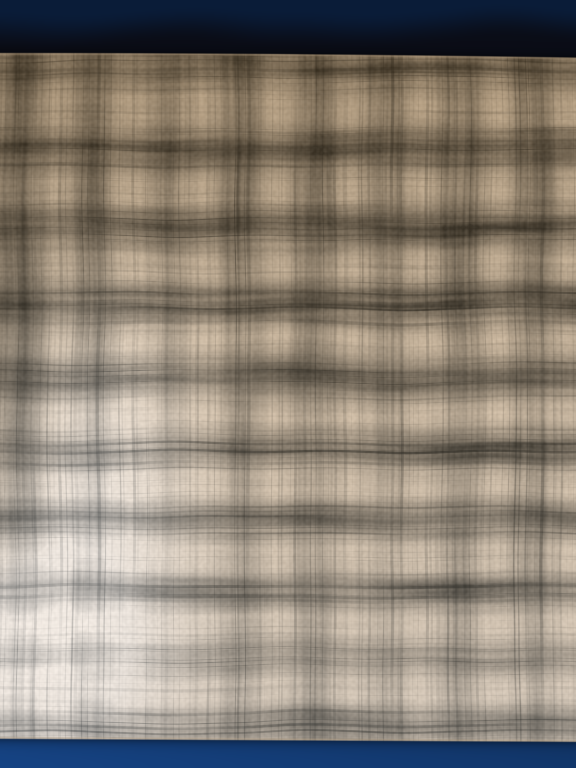
A Shadertoy shader for this texture:

```glsl
// Brushed wooden panel with a hazy plaid: 10 dark bands cross 8 dark columns,
// each built from soft bell-shaped shade plus fine wavering ink threads.
// A pale glare lies at the lower left, and navy strips show above and below.

const float PI = 3.14159265;
const float PANEL_BOTTOM = 0.038;
const float PANEL_TOP = 0.931;
const float BAND_START = 0.056;
const float BAND_STEP = 0.0948;
const float BAND_BOW = 0.022;       // uneven spacing of the bands
const float COLUMN_START = 0.037;
const float COLUMN_STEP = 0.127;
const float WAVER = 0.006;          // bend of the brush strokes
const float THREADS_ACROSS = 105.0;
const float THREADS_DOWN = 150.0;
const float BAND_INK[10] = float[10](0.55, 0.42, 0.68, 0.76, 0.72, 0.82, 0.94, 0.8, 0.76, 0.6);
const float COLUMN_INK[8] = float[8](0.62, 0.72, 0.36, 0.68, 0.64, 0.42, 0.66, 0.74);
const vec3 TAN = vec3(0.79, 0.69, 0.56);
const vec3 PALE = vec3(0.86, 0.83, 0.80);
const vec3 BROWN_INK = vec3(0.19, 0.155, 0.10);
const vec3 BLUE_INK = vec3(0.17, 0.19, 0.20);
const vec3 NIGHT = vec3(0.04, 0.05, 0.09);
const vec3 NAVY = vec3(0.04, 0.11, 0.22);
const vec3 BLUE = vec3(0.08, 0.25, 0.49);

vec2 hash2(vec2 p) {
    vec3 q = fract(p.xyx * vec3(0.1031, 0.1030, 0.0973));
    q += dot(q, q.yzx + 33.33);
    return fract((q.xx + q.yz) * q.zy);
}

// Gradient noise, roughly -0.7 to 0.7
float corner(vec2 cell, vec2 offset) {
    float angle = 2.0 * PI * hash2(cell).x;
    return dot(vec2(cos(angle), sin(angle)), offset);
}

float noise(vec2 p) {
    vec2 i = floor(p), f = p - i;
    vec2 s = f * f * f * (f * (f * 6.0 - 15.0) + 10.0);
    vec2 e = vec2(1.0, 0.0);
    return mix(mix(corner(i, f), corner(i + e, f - e), s.x),
               mix(corner(i + e.yx, f - e.yx), corner(i + 1.0, f - 1.0), s.x), s.y);
}

float bell(float phase, float sharpness) {
    return pow(0.5 + 0.5 * cos(2.0 * PI * phase), sharpness);
}

// Fine lines of random place, width and strength that fade along their length
float threads(float across, float along, float count, float pixel, float seed) {
    float x = across * count, aa = 0.75 * pixel * count, ink = 0.0;
    for (float k = -1.0; k <= 1.0; k++) {
        float id = floor(x) + k;
        vec2 place = hash2(vec2(id, seed));
        vec2 look = hash2(vec2(id, seed + 17.0));
        float width = mix(0.06, 0.32, look.x * look.x);
        float line = 1.0 - smoothstep(width - aa, width + aa, abs(x - id - place.x));
        float fade = clamp(0.6 + 1.1 * noise(vec2(along * 3.5, id * 7.37 + seed)), 0.0, 1.0);
        ink = max(ink, line * fade * mix(0.2, 1.0, look.y));
    }
    return ink;
}

// Broad bristle marks: noise stretched along the stroke
float bristle(float across, float along, float seed) {
    return noise(vec2(across * 60.0, along * 3.0 + seed))
         + 0.7 * noise(vec2(across * 140.0, along * 6.0 + seed));
}

float glow(vec2 uv, vec2 centre, vec2 size) {
    vec2 d = (uv - centre) / size;
    return exp(-dot(d, d));
}

void mainImage(out vec4 fragColor, in vec2 fragCoord) {
    vec2 uv = fragCoord / iResolution.xy;
    vec2 pixel = 1.0 / iResolution.xy;

    // Strokes bend slowly along their length
    float x = uv.x + WAVER * noise(vec2(uv.y * 6.0, uv.x * 3.0));
    float y = uv.y + WAVER * noise(vec2(uv.x * 5.0, uv.y * 7.0 + 40.0));

    // Plaid shade
    float rise = y - BAND_START;
    float row = (rise + BAND_BOW * sin(PI * rise / (9.0 * BAND_STEP))) / BAND_STEP;
    float col = (x - COLUMN_START) / COLUMN_STEP;
    float band = bell(row, 1.4) * BAND_INK[clamp(int(floor(row + 0.5)), 0, 9)];
    float column = bell(col, 1.1) * COLUMN_INK[clamp(int(floor(col + 0.5)), 0, 7)];
    band *= mix(0.68, 1.0, smoothstep(0.0, 0.6, uv.x)) * (1.0 + 0.5 * noise(uv * vec2(5.0, 11.0)));
    column *= mix(0.42, 1.0, smoothstep(0.15, 0.9, uv.y)) * (1.0 + 0.7 * noise(uv * vec2(8.0, 5.0) + 9.0));

    // Ink: soft shade, bristle marks and threads, densest inside the plaid
    float shade = 1.0 - (1.0 - 0.62 * band) * (1.0 - 0.55 * column);
    shade += 0.14 * smoothstep(0.3, 1.0, uv.y) + 0.02;
    shade += 0.22 * glow(uv, vec2(0.0, 0.55), vec2(0.09, 0.25));
    shade += bristle(y, uv.x, 3.0) * (0.07 + 0.24 * band);
    shade += bristle(x, uv.y, 60.0) * (0.06 + 0.20 * column);
    float rowThreads = threads(y, uv.x, THREADS_DOWN, pixel.y, 5.0) * (0.13 + 0.55 * band);
    float colThreads = threads(x, uv.y, THREADS_ACROSS, pixel.x, 71.0) * (0.26 + 0.38 * column);
    float glare = glow(uv, vec2(0.06, 0.15), vec2(0.22, 0.15))
                + 0.8 * glow(uv, vec2(0.17, 0.40), vec2(0.17, 0.20));
    float ink = clamp(shade - 0.14 * glare, 0.0, 0.92);
    ink = 1.0 - (1.0 - ink) * (1.0 - rowThreads) * (1.0 - colThreads);

    // Wood and ink colours
    float cool = clamp(0.75 - 0.75 * uv.y + 0.5 * glare, 0.0, 1.0);
    vec3 wood = mix(TAN, PALE, cool) + 0.08 * glare;
    vec3 panel = mix(wood, mix(BROWN_INK, BLUE_INK, cool), ink);
    panel += 0.035 * noise(uv * vec2(150.0, 200.0));

    // Strips behind the panel, slightly tilted edges and a lit rim
    vec3 upper = mix(NIGHT, NAVY, smoothstep(0.94, 0.99, uv.y + 0.02 * noise(uv * 4.0)));
    vec3 back = uv.y > 0.5 ? upper : BLUE * mix(1.05, 0.85, uv.x);
    float inside = min(uv.y - PANEL_BOTTOM + 0.004 * uv.x, PANEL_TOP - 0.006 * uv.x * uv.x - uv.y);
    panel = mix(panel, TAN * 0.85, 0.45 * (1.0 - smoothstep(0.001, 0.004, inside)));
    back *= 1.0 - 0.4 * exp(min(inside, 0.0) * 150.0);
    vec3 color = mix(back, panel, smoothstep(-pixel.y, pixel.y, inside));
    fragColor = vec4(clamp(color, 0.0, 1.0), 1.0);
}
```
